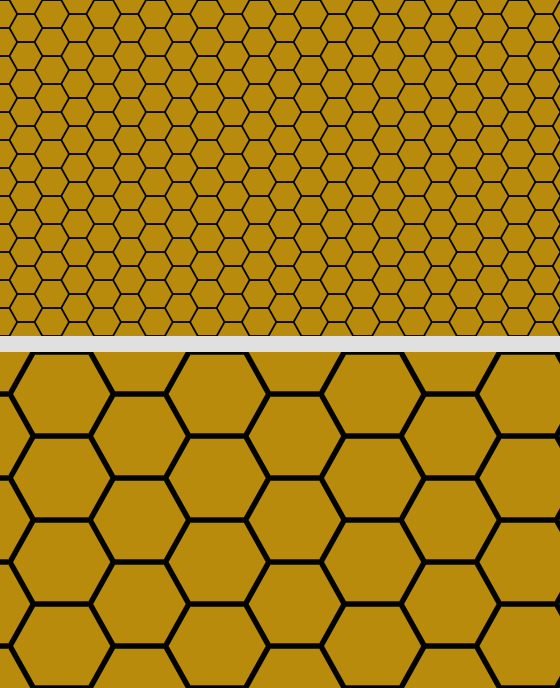
Top, the full canvas; bottom, a detail of the centre.
A WebGL 1 fragment shader for this pattern:

```glsl
precision highp float;

uniform vec2 u_resolution;

float segmentDistance(vec2 p, vec2 a, vec2 b) {
  vec2 ab = b - a;
  float t = clamp(dot(p - a, ab) / dot(ab, ab), 0.0, 1.0);
  return length(p - a - ab * t);
}

// Distance to the walls of a honeycomb, folded into a quarter tile.
float combDistance(vec2 p, vec2 tile) {
  vec2 halfTile = 0.5 * tile;
  vec2 q = abs(mod(p + halfTile, tile) - halfTile);
  // Alternate columns have slightly different widths.
  vec2 wideCorner = vec2(0.0281, 0.0);
  vec2 narrowCorner = vec2(0.0513, halfTile.y);
  float wideWall = segmentDistance(q, vec2(0.0), wideCorner);
  float slantedWall = segmentDistance(q, wideCorner, narrowCorner);
  float narrowWall = segmentDistance(q, narrowCorner, halfTile);
  return min(slantedWall, min(wideWall, narrowWall));
}

void main() {
  // Canvas height is one unit: twelve cells fit down each column.
  float pixel = 1.0 / u_resolution.y;
  vec2 p = gl_FragCoord.xy * pixel;
  float d = combDistance(p, vec2(0.1542, 1.0 / 12.0));

  // Antialiased walls over the flat cell colour.
  float wall = clamp((0.00272 - d) / pixel + 0.5, 0.0, 1.0);
  vec3 gold = vec3(0.727, 0.547, 0.05);
  vec3 ink = vec3(0.012, 0.01, 0.0);
  gl_FragColor = vec4(mix(gold, ink, wall), 1.0);
}
```
